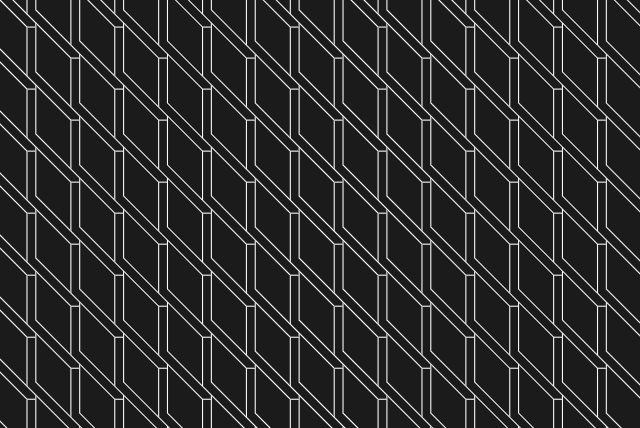
This pattern is drawn by a Shadertoy shader. Its source:

```glsl
// Thin white outlines of slanted blocks on charcoal: staggered columns of
// narrow upright bars, each joined to the bar two columns on by a diagonal.
// One motif of four line segments is repeated over a half-drop lattice.

const vec2  CANVAS     = vec2(14.583, 9.722); // canvas size in column spacings
const vec2  ORIGIN     = vec2(0.615, 0.615);  // first bar top, from upper left
const float ROW        = 1.409;               // vertical repeat
const float BAR        = 0.201;               // width of an upright bar
const float LINE_WIDTH = 0.0247;
const vec3  GROUND     = vec3(0.105);
const vec3  INK        = vec3(0.985);

float segmentDistance(vec2 p, vec2 a, vec2 b) {
    vec2 pa = p - a, ba = b - a;
    return length(pa - ba * clamp(dot(pa, ba) / dot(ba, ba), 0.0, 1.0));
}

// Distance to one bar and its 45 degree diagonal; y points down.
float motifDistance(vec2 p) {
    vec2 corner     = vec2(BAR, 2.0 * ROW - 2.0 + BAR);
    vec2 nextTop    = vec2(2.0, 2.0 * ROW);
    vec2 leftBottom = vec2(0.0, 1.5 * ROW - 1.0);
    vec2 rightTop   = vec2(BAR, 0.5 * ROW - 1.0 + BAR);

    float d = segmentDistance(p, vec2(0.0), vec2(BAR, 0.0));
    d = min(d, segmentDistance(p, vec2(0.0), leftBottom));
    d = min(d, segmentDistance(p, rightTop, corner));
    return min(d, segmentDistance(p, corner, nextTop));
}

// Nearest line over all motifs that can reach this point.
float latticeDistance(vec2 p) {
    float column = floor(p.x);
    float d = 1e3;
    for (int i = -1; i <= 2; i++) {
        float x = p.x - column + float(i);
        float y = mod(p.y - 0.5 * ROW * (column - float(i)), ROW);
        for (int j = -1; j <= 2; j++) {
            d = min(d, motifDistance(vec2(x, y + float(j) * ROW)));
        }
    }
    return d;
}

// Share of a pixel's width covered by a line at distance d.
float lineCoverage(float d, float pixel) {
    float halfLine = 0.5 * LINE_WIDTH, halfPixel = 0.5 * pixel;
    float overlap = min(d + halfPixel, halfLine) - max(d - halfPixel, -halfLine);
    return max(overlap, 0.0) / pixel;
}

void mainImage(out vec4 fragColor, in vec2 fragCoord) {
    vec2 uv = fragCoord / iResolution.xy;
    vec2 p = vec2(uv.x, 1.0 - uv.y) * CANVAS - ORIGIN;
    float pixel = CANVAS.x / iResolution.x;

    float ink = lineCoverage(latticeDistance(p), pixel);
    fragColor = vec4(mix(GROUND, INK, ink), 1.0);
}
```
